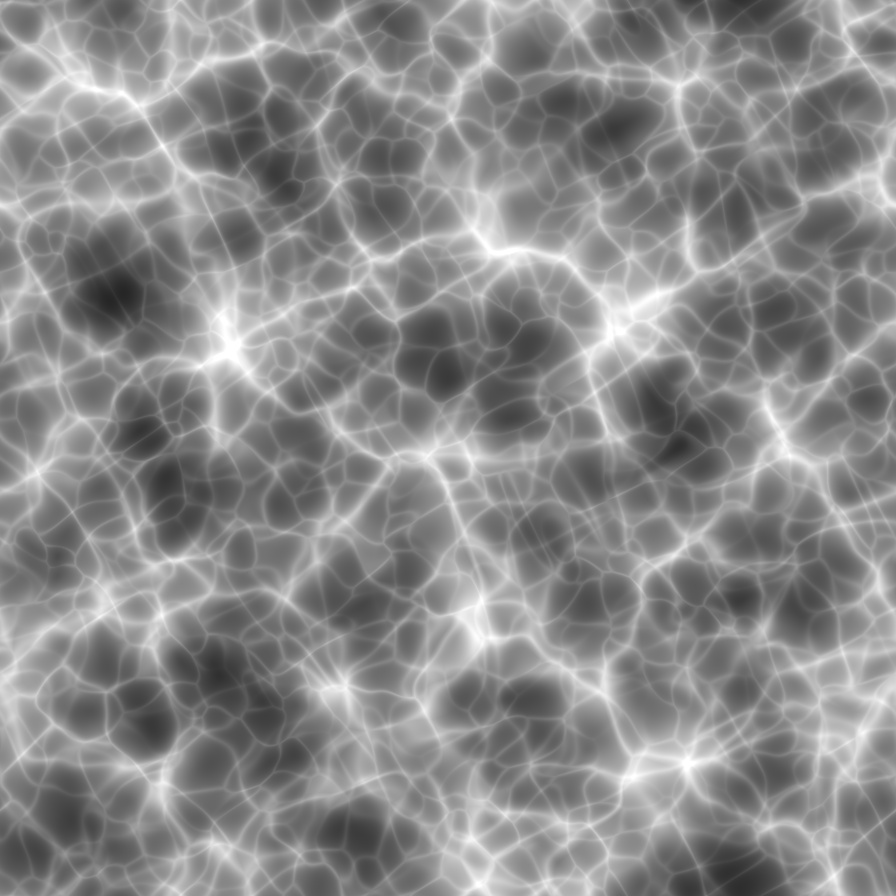
This texture is drawn by a WebGL 2 fragment shader. Its source:

```glsl
#version 300 es
precision highp float;
precision highp int;

uniform vec2 u_resolution;
out vec4 fragColor;

const float TAU = 6.2831853;

// Tone
const float MID_GREY = 0.495;       // median brightness
const float SHOULDER = 1.0;         // compression of the highlights
const float BODY_GAIN = 0.95;       // contrast between cell hearts and rims
const float BODY_MID = 0.49;        // typical distance to the nearest seed
const float VEIN_GAIN = 0.46;       // brightness of the rim lines
const float VEIN_MID = 0.24;        // typical rim glow
const float VEIN_FALLOFF = 14.0;    // how quickly the glow fades
const float VEIN_SOFTNESS = 0.003;  // rounding of the line core, canvas units

// Layers
const int OCTAVES = 3;
const float BASE_CELLS = 7.0;       // cells across the coarsest layer
const float CELL_RATIO = 1.85;
const float OCTAVE_FADE = 0.6;
const vec2 SEED_DEPTH = vec2(0.1, 0.6);
const vec2 SEED_PULL = vec2(0.8, 1.25);  // uneven pull curves the borders

// Warp
const int WARP_STEPS = 4;
const float WARP_BASE = 3.0;
const float WARP_RATIO = 1.8;
const float WARP_AMOUNT = 0.046;

// Integer hash giving four values from 0 to 1
vec4 hash4(uvec3 v) {
    v = v * 1664525u + 1013904223u;
    v.x += v.y * v.z;
    v.y += v.z * v.x;
    v.z += v.x * v.y;
    v ^= v >> 16u;
    v.x += v.y * v.z;
    v.y += v.z * v.x;
    v.z += v.x * v.y;
    uint mixed = (v.x ^ (v.y >> 3u)) * 1664525u + v.z;
    return vec4(uvec4(v, mixed) >> 8u) / 16777216.0;
}

// Layered sines with whole wave numbers, so the bending wraps
vec2 warp(vec2 p, float phase) {
    float scale = WARP_BASE;
    for (int i = 0; i < WARP_STEPS; i++) {
        float along = floor(scale);
        float across = floor(along * 0.5) + 1.0;
        vec2 wave = vec2(across * p.x + along * p.y, along * p.x - across * p.y);
        p += WARP_AMOUNT / along * sin(TAU * wave + phase + vec2(0.0, 2.1));
        scale *= WARP_RATIO;
        phase += 1.7;
    }
    return p;
}

// Distances to the two nearest seeds, each with its own depth and pull
vec2 cellDistances(vec2 p, int cells, uint layer) {
    vec2 scaled = p * float(cells);
    ivec2 home = ivec2(floor(scaled));
    vec2 local = scaled - vec2(home);
    vec2 nearest = vec2(100.0);
    for (int y = -2; y <= 2; y++) {
        for (int x = -2; x <= 2; x++) {
            ivec2 offset = ivec2(x, y);
            ivec2 id = (home + offset + 4 * cells) % cells;
            vec4 rnd = hash4(uvec3(uvec2(id), layer));
            float depth = mix(SEED_DEPTH.x, SEED_DEPTH.y, rnd.z);
            float d = length(vec3(vec2(offset) + rnd.xy - local, depth));
            d *= mix(SEED_PULL.x, SEED_PULL.y, rnd.w);
            nearest.y = min(nearest.y, max(nearest.x, d));
            nearest.x = min(nearest.x, d);
        }
    }
    return nearest;
}

// Glow along the border between two cells, weak where seeds are close
float veinGlow(vec2 nearest, int cells) {
    float soft = VEIN_SOFTNESS * float(cells);
    float gap = length(vec2(nearest.y - nearest.x, soft)) - soft;
    return exp(-VEIN_FALLOFF * gap) * smoothstep(0.3, 0.8, nearest.x);
}

void main() {
    vec2 uv = gl_FragCoord.xy / u_resolution;

    // Sum the layers as log brightness
    float exposure = 0.0;
    float weight = 1.0;
    float scale = BASE_CELLS;
    for (int i = 0; i < OCTAVES; i++) {
        int cells = int(scale + 0.5);
        vec2 nearest = cellDistances(warp(uv, 2.3 * float(i)), cells, uint(i + 1));
        float body = BODY_GAIN * (nearest.x - BODY_MID);
        float vein = VEIN_GAIN * (veinGlow(nearest, cells) - VEIN_MID);
        exposure += weight * (body + vein);
        weight *= OCTAVE_FADE;
        scale *= CELL_RATIO;
    }

    // Deepen the shadows and hold back the highlights
    float stops = (1.0 - exp(-SHOULDER * exposure)) / SHOULDER;
    float grey = clamp(MID_GREY * exp(stops), 0.0, 1.0);
    fragColor = vec4(vec3(grey), 1.0);
}
```
